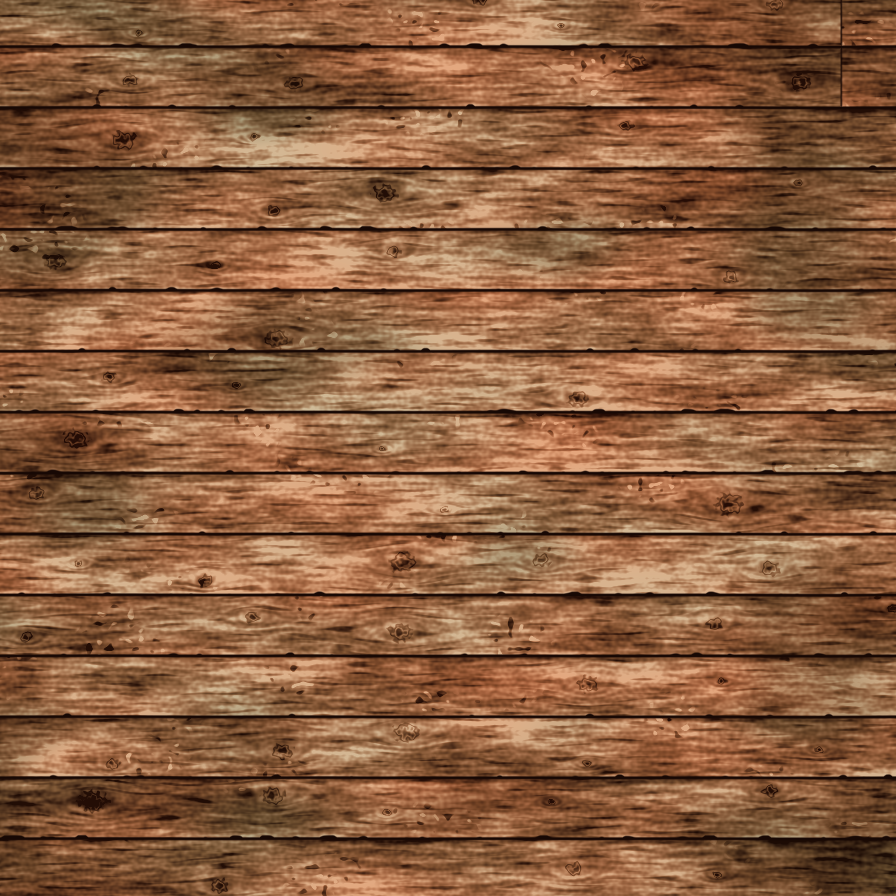
This texture is drawn by a Shadertoy shader. Its source:

```glsl
// Weathered horizontal wooden boards with dark gaps, knots and worn patches.
// Each board offsets layers of stretched gradient noise; scattered knots bend
// the grain, and the summed tone is mapped through a brown colour ramp.

float hash(vec2 p) {
    uvec2 q = uvec2(ivec2(floor(p))) * uvec2(1597334673u, 3812015801u);
    uint n = (q.x ^ q.y) * 1597334673u;
    n = (n ^ (n >> 15)) * 2246822519u;
    return float((n ^ (n >> 13)) >> 8) / 16777216.0;
}

float cornerSlope(vec2 cell, vec2 offset) {
    float angle = 6.2832 * hash(cell);
    return dot(vec2(cos(angle), sin(angle)), offset);
}

// Gradient noise, roughly -0.7 to 0.7
float noise(vec2 p) {
    vec2 i = floor(p), f = p - i;
    vec2 w = f * f * f * (f * (f * 6.0 - 15.0) + 10.0);
    vec2 e = vec2(1.0, 0.0);
    return mix(mix(cornerSlope(i, f), cornerSlope(i + e, f - e), w.x),
               mix(cornerSlope(i + e.yx, f - e.yx), cornerSlope(i + 1.0, f - 1.0), w.x), w.y);
}

// Brown ramp, indexed by its red value
vec3 woodColor(float tone) {
    vec3 c = mix(vec3(0.14, 0.05, 0.02), vec3(0.36, 0.21, 0.12), clamp((tone - 0.14) / 0.22, 0.0, 1.0));
    c = mix(c, vec3(0.50, 0.31, 0.18), clamp((tone - 0.36) / 0.14, 0.0, 1.0));
    c = mix(c, vec3(0.63, 0.41, 0.27), clamp((tone - 0.50) / 0.13, 0.0, 1.0));
    c = mix(c, vec3(0.73, 0.52, 0.37), clamp((tone - 0.63) / 0.10, 0.0, 1.0));
    return mix(c, vec3(0.86, 0.69, 0.54), clamp((tone - 0.73) / 0.13, 0.0, 1.0));
}

// Scattered knots of one board: x = dark core, y = swelling, z = grain shift
vec3 knots(vec2 p, float board) {
    vec3 sum = vec3(0.0);
    for (int k = -1; k <= 1; k++) {
        vec2 cell = vec2(floor(p.x / 0.19) + float(k), board * 5.0);
        if (hash(cell) > 0.68) continue;
        vec2 center = vec2((cell.x + 0.15 + 0.7 * hash(cell + 101.0)) * 0.19,
                           0.046 * (hash(cell + 202.0) - 0.5));
        float size = mix(0.003, 0.011, pow(hash(cell + 303.0), 1.5));
        vec2 d = p - center;
        float r = length(d * vec2(0.75, 1.0)) / size + 0.7 * noise(p * 190.0 + board * 9.0);
        float swell = exp(-dot(d * vec2(0.5, 1.0), d * vec2(0.5, 1.0)) / (size * size * 5.0));
        float core = 0.75 * smoothstep(0.65, 0.1, r) + 0.5 * smoothstep(0.3, 0.0, abs(r - 0.85));
        sum += vec3(core, swell, d.y * swell * 0.7);
    }
    return sum;
}

void mainImage(out vec4 fragColor, in vec2 fragCoord) {
    vec2 uv = fragCoord / iResolution.xy;
    float px = 1.0 / iResolution.y;

    // Board layout: fourteen gaps, slightly uneven, one butt joint at upper right
    float pitch = 0.068;
    float y = uv.y - 0.0638 + 0.0012 * noise(vec2(uv.x * 5.0, 3.0));
    float row = floor(y / pitch);
    float above = y - row * pitch;
    float below = pitch - above;
    float jointed = step(12.0, row);
    float jointX = uv.x - 0.939;
    float board = row + 40.0 * jointed * step(0.0, jointX);

    // Grain coordinates, parted around the knots
    vec3 knot = knots(vec2(uv.x, above - 0.5 * pitch), board);
    vec2 p = uv + vec2(7.31, 3.17) * board;
    vec2 g = p - vec2(0.0, knot.z);

    // Light falls off toward the corners; boards differ a little
    vec2 c = uv - 0.5;
    float tone = 0.70 - 0.42 * dot(c, c) + 0.07 * (hash(vec2(board, 77.0)) - 0.5);

    // Broad stains, then long fibres, then fine roughness
    tone += 0.34 * noise(p * vec2(4.0, 15.0)) + 0.22 * noise(p * vec2(12.0, 42.0));
    tone += 0.25 * noise(g * vec2(15.0, 150.0)) + 0.22 * noise(g * vec2(42.0, 225.0));
    tone += 0.14 * noise(p * vec2(170.0, 230.0));
    tone -= 0.24 * smoothstep(0.15, 0.5, noise(g * vec2(24.0, 190.0) + 31.0));

    // Growth rings swell around each knot
    float rings = sin(g.y * 480.0 + 5.0 * noise(g * vec2(6.0, 24.0)) + 13.0 * knot.y);
    tone += rings * (0.015 + 0.07 * min(knot.y, 1.0)) - 0.06 * min(knot.y, 1.0);
    tone -= 0.5 * min(knot.x, 1.0);

    // Sparse pale chips and dark nicks
    float chip = noise(p * vec2(85.0, 105.0) + 53.0);
    float worn = smoothstep(0.22, 0.4, noise(p * vec2(9.0, 17.0) + 19.0));
    tone += worn * (0.28 * smoothstep(0.3, 0.45, chip) - 0.35 * smoothstep(0.3, 0.45, -chip));

    // Lit lower edge, shaded upper edge
    tone += 0.08 * smoothstep(0.006, 0.003, above) - 0.20 * smoothstep(0.008, 0.001, below);

    vec3 color = woodColor(tone);
    color *= 1.0 + vec3(0.05, -0.06, -0.10) * 2.0 * noise(p * vec2(5.0, 13.0) + 11.0);
    float grime = smoothstep(0.0, 0.5, noise(uv * vec2(5.0, 9.0) + 4.0) + 0.9 * dot(c, c) - 0.1);
    color = mix(color, color * vec3(0.80, 0.85, 0.83), grime);

    // Dark gaps with ragged lips, and the thinner vertical joint
    float ragged = 0.0017 + 0.0022 * smoothstep(0.2, 0.5, noise(vec2(uv.x * 60.0, row * 3.7 + 0.5)));
    float gap = 1.0 - smoothstep(-px, px, min(above - ragged, below - 0.0014));
    float joint = jointed * (1.0 - smoothstep(-px, px, abs(jointX) - 0.0009));
    color = mix(color, vec3(0.09, 0.03, 0.015), max(gap, 0.85 * joint));

    fragColor = vec4(clamp(color, 0.0, 1.0), 1.0);
}
```
